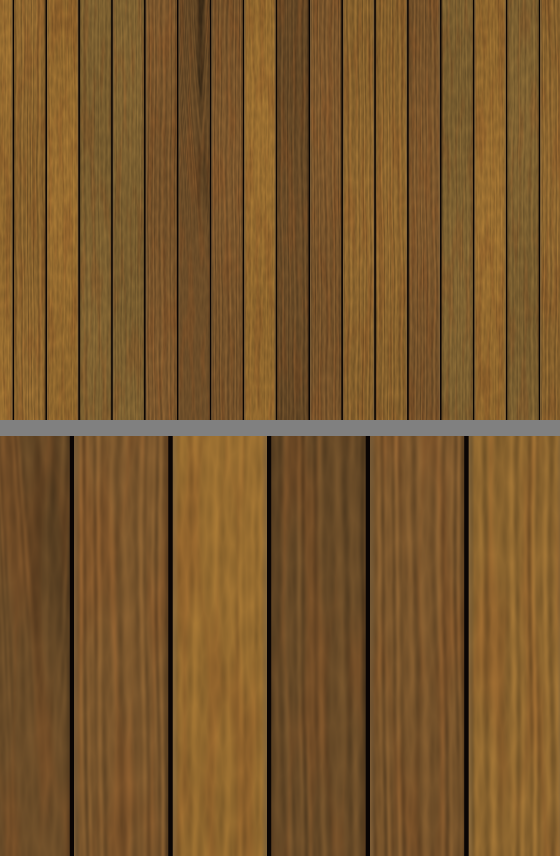
Top: the whole. Bottom: its middle third, enlarged.
This texture is drawn by a WebGL 2 fragment shader. Its source:

```glsl
#version 300 es
precision highp float;
// Upright wooden planks with dark seams, striped grain and one arched grain figure.

#define PLANKS 17.03        // planks across the width
#define FIRST_SEAM 0.405    // first seam, in plank widths
#define SEAM_HALF 0.022     // half width of a seam, in plank widths
#define STRIPES 7.0         // broad grain lines per plank
#define GRAIN 0.13          // strength of the broad grain
#define FIBRE 0.10          // strength of the fine fibres
#define MOTTLE 0.08         // strength of the cross mottling
#define ARCHED_PLANK 6      // plank that carries the arched grain

uniform vec2 u_resolution;
out vec4 fragColor;

const float TAU = 6.28319;
const vec3 SEAM = vec3(0.04, 0.02, 0.015);
const vec3 EDGE_LIGHT = vec3(0.62, 0.51, 0.34);
const vec3 RED_STAIN = vec3(0.50, 0.29, 0.13);

// Wood tones: gold, honey, olive, brown, dark
const vec3 WOOD[5] = vec3[5](
    vec3(0.585, 0.420, 0.185), vec3(0.540, 0.390, 0.180),
    vec3(0.485, 0.375, 0.190), vec3(0.470, 0.330, 0.170),
    vec3(0.400, 0.285, 0.150));
const int TONE[18] = int[18](0, 1, 0, 2, 2, 3, 4, 3, 0, 4, 3, 1, 1, 3, 2, 0, 2, 1);

float hash(vec2 p) {
    vec3 q = fract(p.xyx * vec3(0.1031, 0.1030, 0.0973));
    q += dot(q, q.yzx + 33.33);
    return fract((q.x + q.y) * q.z);
}

// Cellular noise: distance to the nearest scattered point
float cells(vec2 p) {
    vec2 cell = floor(p);
    float nearest = 2.0;
    for (int j = -1; j <= 1; j++)
        for (int i = -1; i <= 1; i++) {
            vec2 c = cell + vec2(i, j);
            vec2 point = c + vec2(hash(c), hash(c + 57.0));
            nearest = min(nearest, distance(p, point));
        }
    return nearest;
}

// Broad grain lines that drift slowly along the plank
float stripes(vec2 q, float seed) {
    float drift = 0.025 * sin(q.y * 7.0 + seed * 40.0)
                + 0.008 * sin(q.y * 31.0 + seed * 17.0 + q.x * 5.0);
    float u = q.x + drift + 0.035 * sin(q.x * 9.0 + seed * 30.0);
    float n = STRIPES + 2.0 * seed;
    float broad = sin(TAU * (u * n + seed));
    float narrow = sin(TAU * (u * n * 1.63 + seed * 5.0) + sin(q.y * 19.0));
    return 0.65 * broad + 0.35 * narrow;
}

// Nested arches with their tips down, fading towards the foot of the plank
vec2 arches(vec2 q) {
    float side = abs(q.x - 0.72 + 0.03 * sin(q.y * 12.0));
    float ring = q.y - 1.3 * pow(side, 1.4);
    float lines = sin(TAU * ring * 11.0 + 1.5 * sin(ring * 23.0));
    float core = smoothstep(0.18, 0.03, side)
               * smoothstep(0.50, 0.60, ring)
               + 0.6 * smoothstep(0.12, 0.02, abs(side - 0.10))
               * smoothstep(0.34, 0.42, q.y) * smoothstep(0.54, 0.44, q.y);
    return vec2(lines * smoothstep(0.15, 0.55, q.y), core);
}

void main() {
    vec2 p = gl_FragCoord.xy / u_resolution.x;
    float x = p.x * PLANKS - FIRST_SEAM;
    float pixel = PLANKS / u_resolution.x;
    int id = clamp(int(floor(x)) + 1, 0, 17);
    float seed = hash(vec2(float(id) + 3.0, 11.0));
    vec2 q = vec2(fract(x), p.y);

    // Base tone and grain strength of this plank
    int tone = TONE[id];
    vec3 color = WOOD[tone];
    float strength = tone == 0 ? 0.45 : tone == 2 ? 0.65 : 1.0;
    float grain = stripes(q, seed);
    float shade = 1.0;
    if (id == ARCHED_PLANK) {
        vec2 arch = arches(q);
        grain = 0.25 * grain + 0.55 * arch.x;
        shade += 0.10 * smoothstep(0.45, 0.15, q.y) - 0.32 * arch.y;
    }
    shade += GRAIN * strength * grain;

    // Fine fibres and soft cross mottling
    vec2 offset = vec2(float(id) * 19.0, seed * 60.0);
    shade += FIBRE * (cells(q * vec2(13.0, 42.0) + offset) - 0.45) * 1.4;
    float blotch = cells(q * vec2(2.2, 38.0) + offset) - 0.45;
    shade += MOTTLE * (1.4 - strength) * blotch;
    shade += 0.035 * sin(p.y * 9.0 + seed * 50.0);
    color *= shade;

    // Reddish stain between the grain lines
    float stain = smoothstep(0.35, 0.75, cells(q * vec2(5.0, 8.0) + offset));
    color = mix(color, RED_STAIN * shade, 0.28 * stain);

    // Worn pale edge on one side of each seam, then the seam itself
    float seamDistance = abs(fract(x + 0.5) - 0.5);
    float seamSide = fract(x) < 0.5 ? 1.0 : -1.0;
    float chosen = hash(vec2(floor(x + 0.5) + 20.0, 5.0)) < 0.6 ? 1.0 : -1.0;
    float rim = smoothstep(0.09, 0.03, seamDistance);
    color *= 1.0 - 0.18 * rim;
    color = mix(color, EDGE_LIGHT, 0.35 * rim * step(0.0, seamSide * chosen));
    float seam = 1.0 - smoothstep(SEAM_HALF - 0.5 * pixel, SEAM_HALF + 0.5 * pixel, seamDistance);
    fragColor = vec4(mix(color, SEAM, seam), 1.0);
}
```
